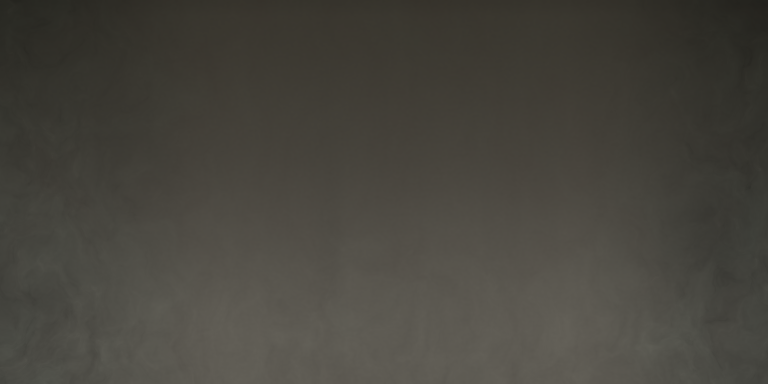
Give the GLSL for this texture, as a Shadertoy shader.

```glsl
vec2 hashGradient(vec2 cell) {
    vec2 h = vec2(dot(cell, vec2(127.1, 311.7)), dot(cell, vec2(269.5, 183.3)));
    return 2.0 * fract(sin(h) * 43758.5) - 1.0;
}

float gradientNoise(vec2 p) {
    vec2 i = floor(p), f = fract(p);
    vec2 u = f * f * f * (f * (f * 6.0 - 15.0) + 10.0);
    float a = dot(hashGradient(i), f);
    float b = dot(hashGradient(i + vec2(1, 0)), f - vec2(1, 0));
    float c = dot(hashGradient(i + vec2(0, 1)), f - vec2(0, 1));
    float d = dot(hashGradient(i + vec2(1, 1)), f - vec2(1, 1));
    return mix(mix(a, b, u.x), mix(c, d, u.x), u.y);
}

float fbm(vec2 p) {
    float sum = 0.0, amplitude = 0.5;
    for (int octave = 0; octave < 5; octave++) {
        sum += amplitude * gradientNoise(p);
        p = mat2(1.6, 1.2, -1.2, 1.6) * p + 7.3;
        amplitude *= 0.55;
    }
    return sum;
}

// Soft elliptical patch, 1 at its centre
float patchAt(vec2 uv, vec2 centre, vec2 radius) {
    vec2 d = (uv - centre) / radius;
    return exp(-dot(d, d));
}

void mainImage(out vec4 fragColor, in vec2 fragCoord) {
    vec2 uv = fragCoord / iResolution.xy;
    vec2 p = vec2(uv.x * 2.0, uv.y);

    // Vertical light: pale floor glow fading to a dark top
    vec3 color = mix(vec3(0.368, 0.356, 0.326), vec3(0.29, 0.276, 0.248), smoothstep(0.08, 0.64, uv.y));
    color = mix(color, vec3(0.222, 0.21, 0.18), smoothstep(0.4, 1.05, uv.y));

    // Cooler, darker sides and corners
    float leftSide = 1.0 - smoothstep(-0.05, 0.32, uv.x);
    float rightSide = smoothstep(0.72, 1.04, uv.x);
    float side = max(leftSide, rightSide);
    color *= 1.0 - 0.19 * leftSide - 0.24 * rightSide;
    color *= mix(vec3(1.0), vec3(0.96, 1.0, 1.0), side);
    color *= 1.0 - 0.12 * side * smoothstep(0.75, 1.0, uv.y);
    color *= 1.0 - 0.05 * smoothstep(0.95, 1.0, uv.y);

    // Broad stains and glows
    float tone = 0.03 * patchAt(uv, vec2(0.29, 0.14), vec2(0.07, 0.12));
    tone += 0.03 * patchAt(uv, vec2(0.75, 0.18), vec2(0.1, 0.14));
    tone += 0.06 * patchAt(uv, vec2(0.04, 0.52), vec2(0.09, 0.2));
    tone -= 0.04 * patchAt(uv, vec2(0.43, 0.36), vec2(0.022, 0.18));
    tone -= 0.07 * patchAt(uv, vec2(0.03, 0.21), vec2(0.08, 0.07));
    tone -= 0.09 * patchAt(uv, vec2(0.92, 0.37), vec2(0.06, 0.14));
    tone -= 0.04 * patchAt(uv, vec2(0.16, 0.65), vec2(0.06, 0.25));

    // Warped plaster clouds, strongest low down and near the sides
    vec2 warp = vec2(fbm(p * 3.0), fbm(p * 3.0 + 19.0));
    float clouds = fbm(p * vec2(7.0, 5.0) + 2.0 * warp);
    float scuffs = fbm(p * vec2(22.0, 17.0) + 5.0 * warp + 31.0);
    float lowArea = 1.0 - smoothstep(0.05, 0.5, uv.y);
    tone += clouds * (0.04 + 0.1 * side + 0.05 * lowArea);
    tone += scuffs * (0.025 + 0.15 * side + 0.07 * lowArea);

    // Thin curved scratches where the plaster layers meet
    float ridge = 1.0 - smoothstep(0.0, 0.05, abs(fbm(p * vec2(9.0, 7.0) + 3.0 * warp + 53.0)));
    tone += ridge * scuffs * (0.02 + 0.15 * side);

    // Faint trowel streaks running downwards
    tone += 0.04 * fbm(vec2(p.x * 10.0 + 0.4 * warp.x, p.y * 1.2 + 5.0));

    // Fine grain
    tone += 0.02 * gradientNoise(p * vec2(90.0, 110.0));

    color *= 1.0 + tone;
    color += vec3(-0.006, 0.002, 0.001) * clouds * (1.0 + side);
    fragColor = vec4(color, 1.0);
}
```
